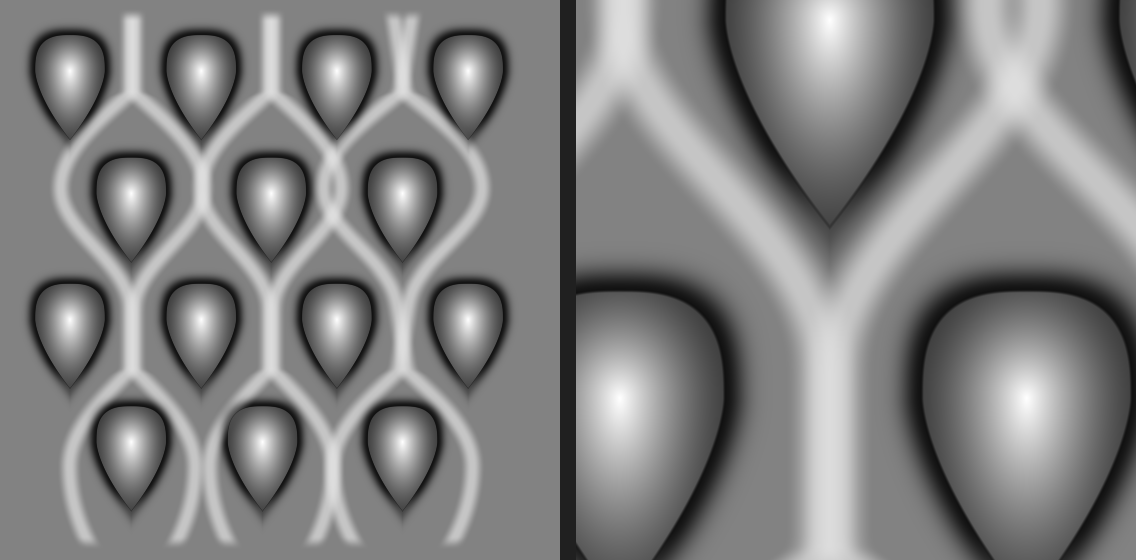
Left: the whole. Right: its middle third, enlarged.
Write a Shadertoy shader that draws this texture map.

```glsl
// Grey relief pattern: four staggered rows of shaded teardrops with dark halos,
// woven round by three mirrored pairs of soft light strands.
// Drops come from a two-part distance estimate, strands from a width curve.
#define BASE_GREY 0.51
#define HALO_DEPTH 0.44
#define HALO_SIZE 0.0125
#define DROP_WIDTH 0.0625
#define DROP_TOP 0.064
#define DROP_TAIL 0.1235
#define DROP_EDGE_GREY 0.25
#define STRAND_RADIUS 0.0225
#define STRAND_COVER 0.64
#define STRAND_LIGHT 0.41
#define ROWS 4
#define STRAND_PAIRS 3

const float PI = 3.14159;

// Centre of a drop; y runs downwards. Even rows hold four, odd rows three.
vec2 dropCentre(int row, int i) {
    float k = float(i);
    bool odd = row % 2 == 1;
    float x = odd
        ? 0.2344 + 0.2422 * k + 0.0078 * float(2 - row) * sin(0.5 * PI * k)
        : 0.125 + 0.237 * k - 0.003 * sin(2.0 * PI * k / 3.0);
    float y = 0.1263 + 0.444 * float(row / 2) + (odd ? 0.2188 : 0.0);
    return vec2(x, y);
}

// Approximate signed distance: squarish dome above, curved point below.
float dropDistance(vec2 q) {
    q.x = abs(q.x);
    if (q.y < 0.0) {
        vec2 s = pow(vec2(q.x / DROP_WIDTH, -q.y / DROP_TOP), vec2(2.8));
        return (pow(s.x + s.y, 1.0 / 2.8) - 1.0) * DROP_WIDTH;
    }
    float t = q.y / DROP_TAIL;
    float halfWidth = DROP_WIDTH * (1.0 - pow(t, 1.55));
    float slope = 1.55 * DROP_WIDTH / DROP_TAIL * pow(t, 0.55);
    return (q.x - halfWidth) / sqrt(1.0 + slope * slope);
}

// Bright core fading towards the rim.
float dropShade(vec2 q) {
    float r = length(q / vec2(0.065, q.y < 0.0 ? 0.081 : 0.132));
    return DROP_EDGE_GREY + (1.0 - DROP_EDGE_GREY) * pow(max(1.0 - r, 0.0), 1.4);
}

// How far a strand swings away from the axis of its pair.
float swing(float y) {
    if (y < 0.336)
        return 0.1276 * sin(0.5 * PI * clamp((y - 0.1628) / 0.1732, 0.0, 1.0));
    if (y < 0.62) {
        float fall = 0.5 + 0.5 * cos(PI * min((y - 0.336) / 0.237, 1.0));
        return 0.1276 * pow(max(fall, 0.0), 1.2);
    }
    float rise = sin(0.5 * PI * clamp((y - 0.6576) / 0.1757, 0.0, 1.0));
    float inward = max(y - 0.8333, 0.0) / 0.1367;
    return 0.112 * rise - 0.0339 * inward * inward;
}

// Half the spacing of a pair; the last pair pinches to a crossing twice.
float pairSpread(float y, int pair) {
    float k = float(pair);
    float scale = 1.0 - 0.09 * k + 0.07 * k * k;
    float pinch = min(abs(y - 0.137), abs(y - 0.612));
    float gap = pair == 2 ? min(0.15 * pinch, 0.018) : 0.004;
    return length(vec2(scale * swing(y), gap));
}

// Combined soft coverage of all strands.
float strands(vec2 p) {
    float clear = 1.0;
    const float h = 0.009;
    for (int i = 0; i < STRAND_PAIRS; i++) {
        float k = float(i);
        float axis = 0.2363 + 0.2415 * k + 0.0065 * sin(0.5 * PI * k);
        float spread = pairSpread(p.y, i);
        float slope = (pairSpread(p.y + h, i) - pairSpread(p.y - h, i)) / (2.0 * h);
        float stretch = sqrt(1.0 + slope * slope);
        for (float side = -1.0; side < 2.0; side += 2.0) {
            float d = abs(p.x - axis - side * spread) / stretch;
            clear *= 1.0 - STRAND_COVER * (1.0 - smoothstep(0.002, STRAND_RADIUS, d));
        }
    }
    float ends = smoothstep(0.015, 0.04, p.y) * (1.0 - smoothstep(0.957, 0.982, p.y));
    return (1.0 - clear) * ends;
}

void mainImage(out vec4 fragColor, in vec2 fragCoord) {
    vec2 p = fragCoord / iResolution.xy;
    p.y = 1.0 - p.y;
    float soft = max(0.0015, 0.8 / iResolution.y);

    // Nearest drops give the halo and the body.
    float halo = 0.0, body = 0.0, shade = 0.0;
    for (int row = 0; row < ROWS; row++) {
        for (int i = 0; i < 4 - row % 2; i++) {
            vec2 q = p - dropCentre(row, i);
            float d = dropDistance(q);
            float outside = max(d, 0.0) / HALO_SIZE;
            float tipFade = 1.0 - 0.5 * smoothstep(0.6, 1.05, q.y / DROP_TAIL);
            halo = max(halo, tipFade * exp(-outside * outside));
            float cover = 1.0 - smoothstep(-soft, soft, d);
            shade = mix(shade, dropShade(q), cover);
            body = max(body, cover);
        }
    }

    // Strands lighten the ground and barely show through the drops.
    float light = STRAND_LIGHT * strands(p);
    float ground = BASE_GREY + light - HALO_DEPTH * halo;
    float grey = mix(ground, shade + 0.2 * light, body);
    fragColor = vec4(vec3(clamp(grey, 0.0, 1.0)), 1.0);
}
```
